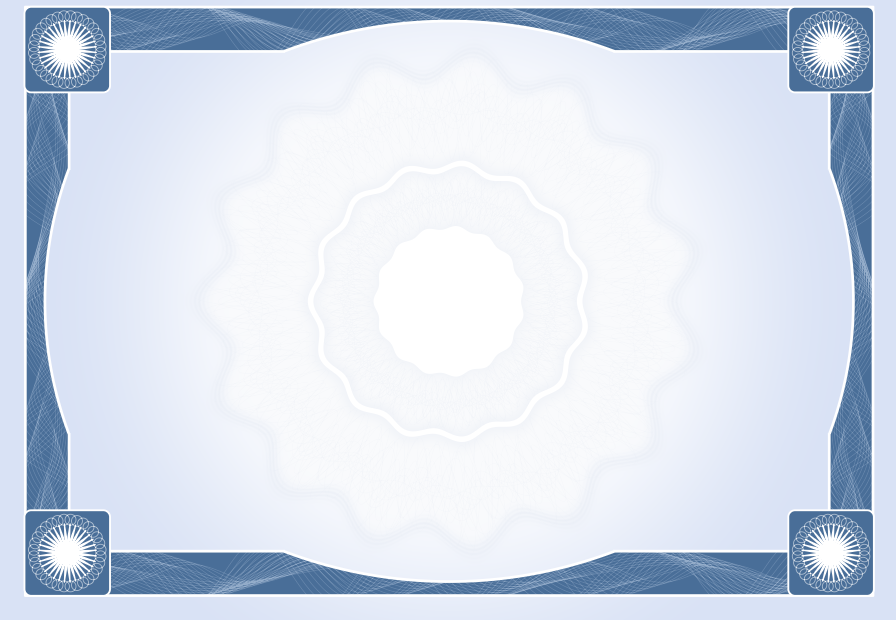
Write a Shadertoy shader that draws this background.

```glsl
// Certificate background: blue engraved frame, corner rosettes and a pale scalloped guilloche.
#define TAU 6.2831853
#define CENTER vec2(0.5013, 0.514)
#define FRAME vec2(0.6836, 0.4746)
#define OPENING vec2(0.613, 0.403)
#define CORNER vec2(0.616, 0.406)
#define STROKE 0.0022
#define LOBES 15.0
#define PETALS 32.0
#define NAVY vec3(0.285, 0.43, 0.595)
#define ICE vec3(0.85, 0.885, 0.96)
#define PEARL vec3(0.975, 0.979, 0.986)
#define MIST vec3(0.90, 0.92, 0.955)

float cover(float d) {
    return clamp(0.5 - d * iResolution.y, 0.0, 1.0);
}

float boxDist(vec2 p, vec2 halfSize) {
    vec2 d = abs(p) - halfSize;
    return length(max(d, 0.0)) + min(max(d.x, d.y), 0.0);
}

// Rectangle whose four sides bulge outward in shallow arcs
float openingDist(vec2 p) {
    vec2 a = abs(p);
    float topArc = max(length(a + vec2(0.0, 0.300)) - 0.752, a.x - 0.267);
    float sideArc = max(length(a - vec2(0.042, 0.0)) - 0.610, a.y - 0.2147);
    return min(boxDist(p, OPENING), min(topArc, sideArc));
}

// Bundles of drifting sine curves along the frame
float bandLines(vec2 p) {
    vec2 a = abs(p);
    bool upright = a.x - FRAME.x > a.y - FRAME.y;
    float along = upright ? p.y * 1.1 + 2.0 : p.x;
    float depth = FRAME.y - OPENING.y;
    float across = upright ? a.x - OPENING.x : a.y - OPENING.y;
    float ink = 0.0;
    for (int i = 0; i < 36; i++) {
        float bundle = mod(float(i), 3.0);
        float k = floor(float(i) / 3.0) / 11.0;
        float freq = 13.0 + 8.0 * bundle;
        float phase = along * freq + k * (1.2 + bundle) + bundle * 2.1;
        float amp = depth * mix(0.2, 0.72, k);
        float d = across - depth * 0.5 - amp * sin(phase);
        float slope = amp * freq * cos(phase);
        ink += 0.30 * cover(abs(d) / sqrt(1.0 + slope * slope) - 0.0005);
    }
    return min(ink, 0.75);
}

// White sunburst with a lace rim
float cornerRosette(vec2 p) {
    float r = length(p);
    float angle = atan(p.y, p.x);
    float cell = (fract(angle * PETALS / TAU) - 0.5) * TAU / PETALS;
    float rays = cover(abs(cell) * r - mix(0.0025, 0.0010, smoothstep(0.018, 0.05, r)));
    float ink = rays * cover(r - 0.048);
    for (int i = -2; i <= 2; i++) {
        float turn = cell + float(i) * TAU / PETALS;
        vec2 q = r * vec2(sin(turn), cos(turn)) - vec2(0.0, 0.054);
        ink += 0.55 * cover(abs(length(q) - 0.0088) - 0.0007);
    }
    return min(max(ink, cover(r - 0.018)), 1.0);
}

// Interlaced waves filling a ring between two scalloped rims
float ringLace(float r, float angle, float inner, float outer) {
    float middle = 0.5 * (inner + outer);
    float amp = 0.5 * (outer - inner);
    float ink = 0.0;
    for (int i = 0; i < 20; i++) {
        float k = float(i) / 20.0;
        float freq = LOBES * (1.0 + mod(float(i), 2.0));
        float phase = freq * angle + k * TAU;
        float size = amp * (0.55 + 0.45 * cos(k * TAU * 3.0));
        float d = r - middle - size * sin(phase);
        float slope = size * freq * cos(phase) / max(r, 0.05);
        ink += cover(abs(d) / sqrt(1.0 + slope * slope) - 0.0003);
    }
    return min(ink, 1.5) * step(inner, r) * step(r, outer);
}

vec3 guilloche(vec3 base, vec2 p) {
    float r = length(p);
    float angle = atan(p.y, p.x);
    float wave = -cos(LOBES * angle);
    float rim = r - 0.3955 - 0.0215 * wave;
    float braid = r - 0.2170 - 0.0065 * wave;
    float core = r - 0.1190 - 0.0030 * wave;

    // Pearly body with a soft rim of nested outlines
    vec3 col = mix(base, PEARL, 0.9 * smoothstep(0.006, -0.055, rim));
    float nested = 0.75 + 0.25 * cos(rim * 900.0);
    col = mix(col, MIST, 0.55 * nested * exp(-pow((rim + 0.012) / 0.014, 2.0)));

    float lace = ringLace(r, angle, 0.225, 0.395 + 0.02 * wave);
    lace += ringLace(r, angle, 0.122, 0.212);
    col = mix(col, MIST, 0.20 * lace);

    // White braid and central disc, each with a faint halo
    col = mix(col, MIST, 0.42 * exp(-pow(braid / 0.017, 2.0)));
    col = mix(col, vec3(1.0), cover(abs(braid) - 0.0045));
    col = mix(col, MIST, 0.38 * exp(-max(core, 0.0) / 0.012));
    return mix(col, vec3(1.0), cover(core));
}

void mainImage(out vec4 fragColor, in vec2 fragCoord) {
    vec2 p = (fragCoord - CENTER * iResolution.xy) / iResolution.y;

    // Radial paper tint
    vec3 paper = mix(vec3(1.0), ICE, smoothstep(0.23, 0.67, length(p)));
    vec3 col = guilloche(paper, p);

    // Engraved frame
    float opening = openingDist(p);
    float frame = boxDist(p, FRAME);
    float band = cover(max(frame, -opening));
    vec3 engraved = mix(NAVY, vec3(0.68, 0.76, 0.86), bandLines(p));
    col = mix(col, engraved, band);
    float outline = min(abs(frame), abs(opening));
    col = mix(col, vec3(1.0), cover(outline - STROKE));

    // Corner plates
    vec2 c = abs(p) - CORNER;
    float plate = boxDist(c, vec2(0.058)) - 0.011;
    col = mix(col, NAVY, cover(plate));
    col = mix(col, vec3(1.0), cornerRosette(c) * cover(plate));
    col = mix(col, vec3(1.0), cover(abs(plate) - 0.0015));

    fragColor = vec4(col, 1.0);
}
```
